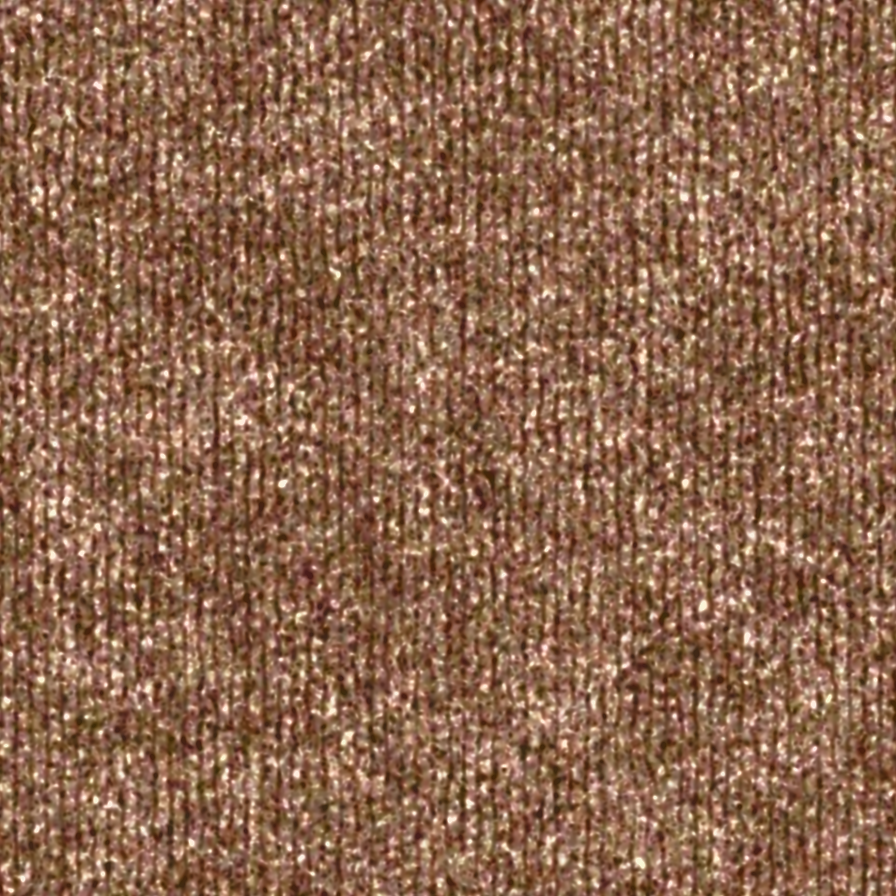
Write a WebGL 2 fragment shader that draws this texture.

```glsl
#version 300 es
precision highp float;
// Brown ribbed knit cloth with short glittering fibres and dark upright grooves.

uniform vec2 u_resolution;
out vec4 fragColor;

const float TAU = 6.2831853;
const float RIBS = 58.0;
const float ROWS = 62.0;

float hash(vec2 p, float seed) {
    return fract(sin(dot(p, vec2(127.1, 311.7)) + seed * 74.7) * 43758.5453);
}

// Smooth value noise, scaled to zero mean and unit deviation.
float noise(vec2 p, float seed) {
    vec2 cell = floor(p);
    vec2 f = fract(p);
    f = f * f * (3.0 - 2.0 * f);
    float low = mix(hash(cell, seed), hash(cell + vec2(1.0, 0.0), seed), f.x);
    float high = mix(hash(cell + vec2(0.0, 1.0), seed), hash(cell + 1.0, seed), f.x);
    return (mix(low, high, f.y) - 0.5) / 0.2145;
}

// Scattered soft strokes, light and dark, leaning around the vertical.
float fibres(vec2 p, vec2 size, float lean, float seed) {
    vec2 cell = floor(p);
    float sum = 0.0;
    for (int j = -1; j <= 1; j++) {
        for (int i = -1; i <= 1; i++) {
            vec2 id = cell + vec2(i, j);
            vec2 centre = id + vec2(hash(id, seed), hash(id, seed + 1.0));
            float angle = (hash(id, seed + 2.0) - 0.5) * lean;
            float c = cos(angle);
            float s = sin(angle);
            vec2 d = mat2(c, s, -s, c) * (p - centre) / size;
            float shade = hash(id, seed + 3.0) * 2.0 - 1.0;
            sum += shade * exp(-dot(d, d));
        }
    }
    float deviation = sqrt(TAU * size.x * size.y / 12.0);
    return sum / deviation;
}

// Dark to light yarn colours, placed along a unit-deviation tone.
vec3 yarnColour(float tone) {
    const vec3 shades[8] = vec3[8](
        vec3(0.27, 0.14, 0.06), vec3(0.36, 0.21, 0.11),
        vec3(0.46, 0.30, 0.20), vec3(0.53, 0.38, 0.28),
        vec3(0.63, 0.47, 0.38), vec3(0.74, 0.59, 0.49),
        vec3(0.90, 0.76, 0.66), vec3(1.00, 0.94, 0.85));
    const float stops[8] = float[8](-2.5, -1.48, -0.64, 0.0, 0.6, 1.17, 1.88, 2.7);
    vec3 colour = shades[0];
    for (int i = 1; i < 8; i++) {
        float t = clamp((tone - stops[i - 1]) / (stops[i] - stops[i - 1]), 0.0, 1.0);
        colour = mix(colour, shades[i], t);
    }
    return colour;
}

// Upright grooves between ribs and staggered stitches along each rib.
float knit(vec2 uv) {
    float x = uv.x * RIBS + 0.09 * noise(uv * vec2(30.0, 65.0), 11.0);
    float groove = pow(0.5 + 0.5 * cos(TAU * x), 3.0);
    float depth = 1.3 + 0.3 * noise(uv * vec2(RIBS, 45.0), 12.0);
    float stagger = hash(vec2(floor(x), 3.0), 13.0);
    float row = uv.y * ROWS + stagger + 0.15 * noise(uv * 40.0, 14.0);
    float stitch = 0.4 * cos(TAU * row) * (1.0 - groove);
    return stitch - depth * (groove - 0.3125);
}

void main() {
    vec2 uv = gl_FragCoord.xy / u_resolution;

    // Tone: weave, coarse and fine fibres, faint broad patches
    float tone = knit(uv);
    tone += 0.60 * fibres(uv * 102.0, vec2(0.34, 0.55), 2.0, 21.0);
    tone += 0.52 * fibres(uv * 160.0, vec2(0.36, 0.50), 3.1, 31.0);
    tone += 0.18 * noise(uv * 15.0, 41.0);

    // Slight red to olive and warm to cool shifts between fibres
    vec3 colour = yarnColour(tone);
    colour += 0.016 * noise(uv * vec2(120.0, 80.0), 51.0) * vec3(0.8, -0.8, 0.2);
    colour += 0.016 * noise(uv * vec2(110.0, 90.0), 52.0) * vec3(0.3, 0.2, -1.2);

    fragColor = vec4(clamp(colour, 0.0, 1.0), 1.0);
}
```
